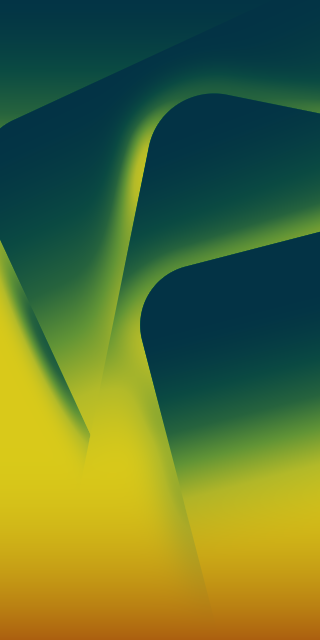
Give the GLSL for this background, as a WebGL 2 fragment shader.

```glsl
#version 300 es
precision highp float;
// Overlapping rounded sheets shading from deep teal through lime to amber.

uniform vec2 u_resolution;
out vec4 fragColor;

// Signed distance to a rounded quarter plane turned by an angle.
float sheetDistance(vec2 p, vec2 center, float angle, float radius) {
    vec2 along = vec2(cos(angle), sin(angle));
    vec2 down = vec2(-along.y, along.x);
    vec2 q = -vec2(dot(p - center, along), dot(p - center, down));
    return length(max(q, 0.0)) + min(max(q.x, q.y), 0.0) - radius;
}

// Soft falloff outside an edge.
float halo(float d, float width) {
    float x = max(d, 0.0) / width;
    return exp(-x * x);
}

// Warmth from 0 (teal) to 5 (yellow) along a direction.
float warmth(vec2 p, vec2 direction, float start, float end) {
    return 5.0 * smoothstep(start, end, dot(p, direction));
}

float coverage(float d) {
    return clamp(0.5 - d * u_resolution.x, 0.0, 1.0);
}

vec3 palette(float t) {
    vec3 color = vec3(0.01, 0.20, 0.27);
    color = mix(color, vec3(0.04, 0.29, 0.26), clamp(t, 0.0, 1.0));
    color = mix(color, vec3(0.15, 0.39, 0.24), clamp(t - 1.0, 0.0, 1.0));
    color = mix(color, vec3(0.38, 0.58, 0.21), clamp(t - 2.0, 0.0, 1.0));
    color = mix(color, vec3(0.70, 0.73, 0.16), clamp(t - 3.0, 0.0, 1.0));
    return mix(color, vec3(0.85, 0.79, 0.10), clamp(t - 4.0, 0.0, 1.0));
}

void main() {
    // x runs 0..1 to the right, y runs 0..2 downwards.
    vec2 uv = gl_FragCoord.xy / u_resolution;
    vec2 p = vec2(uv.x, 2.0 - 2.0 * uv.y);

    float back = sheetDistance(p, vec2(0.124, 0.552), -0.434, 0.195);
    float middle = sheetDistance(p, vec2(0.669, 0.500), 0.200, 0.208);
    float front = sheetDistance(p, vec2(0.627, 1.016), -0.253, 0.189);

    // Backdrop, shaded beside the lower left edge of the back sheet.
    float t = warmth(p, vec2(0.0, 1.0), -0.05, 0.88);
    float shade = (p.y - 1.07) / 0.31;
    t -= 3.4 * exp(-shade * shade) * halo(back, 0.058);

    // Back sheet, lit around the corner of the middle sheet.
    t = mix(t, warmth(p, vec2(0.42, 0.906), 0.357, 1.58), coverage(back));
    float glow = 1.4 * (1.0 - smoothstep(0.65, 1.15, p.y));
    glow += 2.2 * halo(length(p - vec2(0.448, 0.508)), 0.18);
    t += glow * halo(middle, 0.08);

    // Middle sheet, lit above and shaded below the front corner.
    t = mix(t, warmth(p, vec2(0.36, 0.93), 0.573, 1.523), coverage(middle));
    float rim = mix(0.9, -1.3, smoothstep(1.0, 1.35, p.y));
    rim *= 1.0 - smoothstep(1.5, 2.0, p.y);
    t += rim * halo(front, 0.08);

    // Front sheet.
    t = mix(t, warmth(p, vec2(0.25, 0.97), 1.12, 1.875), coverage(front));

    // Amber deepens towards the bottom.
    float amber = clamp((p.y - 1.4) / 0.6, 0.0, 1.0);
    vec3 color = palette(t) * mix(vec3(1.0), vec3(0.79, 0.47, 0.6), amber * amber);
    fragColor = vec4(color, 1.0);
}
```
